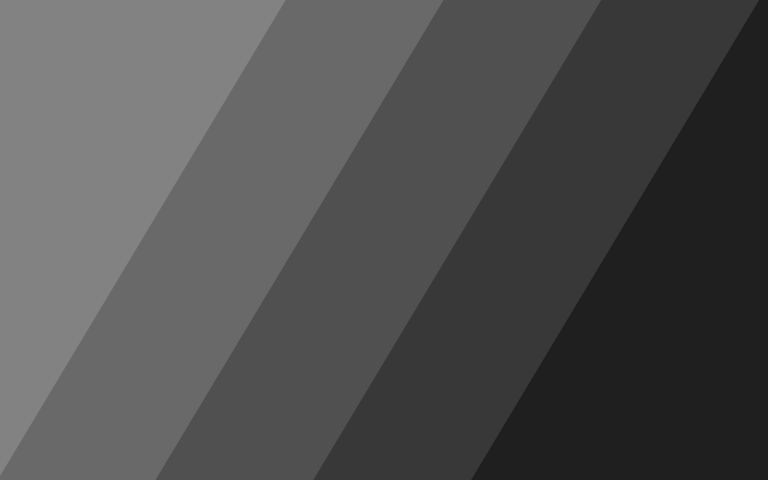
Give the GLSL for this background, as a Shadertoy shader.

```glsl
const float SLANT = 0.6;          // horizontal run per unit of height
const float BAND_WIDTH = 0.3288;  // horizontal width of one band

void mainImage(out vec4 fragColor, in vec2 fragCoord) {
    // Canvas heights, origin at the lower left
    vec2 p = fragCoord / iResolution.y;
    float pixel = 1.0 / iResolution.y;

    // Signed distance across the slanted edges
    float slantLength = length(vec2(1.0, SLANT));
    float across = (p.x - SLANT * p.y + 0.005) / slantLength;
    float spacing = BAND_WIDTH / slantLength;

    // Each edge steps the grey down by one shade
    float shade = 0.51;
    for (int i = 0; i < 4; i++) {
        float edge = across - float(i) * spacing;
        shade -= 0.0972 * smoothstep(-0.6 * pixel, 0.6 * pixel, edge);
    }

    fragColor = vec4(vec3(shade), 1.0);
}
```
